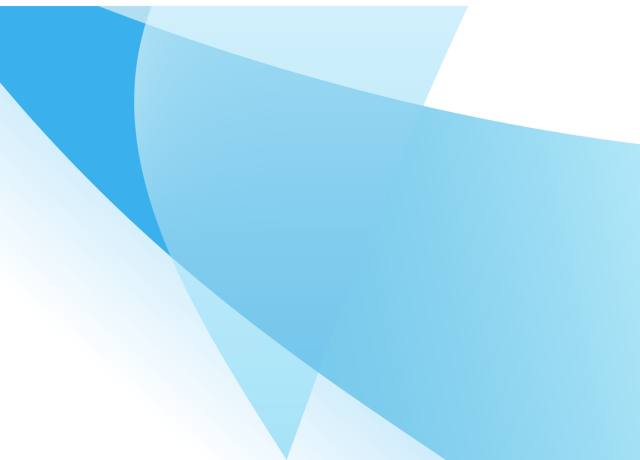
Write a WebGL 1 fragment shader that draws this background.

```glsl
precision highp float;

uniform vec2 u_resolution;

const vec3 WHITE = vec3(1.0);
const vec3 MIST = vec3(0.82, 0.93, 0.985);
const vec3 CORNER_TINT = vec3(0.70, 0.87, 0.955);
const vec3 DEEP_BLUE = vec3(0.227, 0.69, 0.925);
const vec3 BAND_NEAR = vec3(0.47, 0.79, 0.925);
const vec3 BAND_FAR = vec3(0.69, 0.905, 0.97);
const vec3 PETAL_LOW = vec3(0.65, 0.89, 0.97);
const vec3 PETAL_HIGH = vec3(0.82, 0.94, 0.985);
const vec3 OVERLAP_LOW = vec3(0.46, 0.78, 0.925);
const vec3 OVERLAP_HIGH = vec3(0.60, 0.845, 0.95);
const vec3 RIM_GLOW = vec3(0.68, 0.88, 0.96);

// Cubic coefficients, constant term first
const vec4 BAND_TOP = vec4(1.0743, -0.6015, 0.2137, 0.0);
const vec4 BAND_BOTTOM = vec4(0.8207, -1.6583, 1.0258, -0.483);
const vec4 PETAL_LEFT = vec4(0.4479, -0.4594, 0.0028, 0.2494);
const vec4 PETAL_RIGHT = vec4(0.4479, 0.2577, 0.009, 0.0215);
const float TOP_MARGIN = 0.987;

float cubic(vec4 c, float t) {
  return c.x + t * (c.y + t * (c.z + t * c.w));
}

float cubicSlope(vec4 c, float t) {
  return c.y + t * (2.0 * c.z + 3.0 * t * c.w);
}

// Approximate distance from a cubic edge, positive where value exceeds it
float curveDistance(vec4 c, float t, float value, float axisRatio) {
  float slope = cubicSlope(c, t) * axisRatio;
  return (value - cubic(c, t)) / sqrt(1.0 + slope * slope);
}

float coverage(float dist, float pixel) {
  return smoothstep(-0.75 * pixel, 0.75 * pixel, dist);
}

float ramp(float start, float end, float value) {
  return clamp((value - start) / (end - start), 0.0, 1.0);
}

vec3 mistColor(vec2 uv) {
  return mix(WHITE, MIST, ramp(0.38, 0.82, 1.21 * uv.x + uv.y));
}

vec3 bandColor(vec2 uv) {
  float t = ramp(0.5, 1.1, uv.x + 0.15 * uv.y);
  return mix(BAND_NEAR, BAND_FAR, pow(t, 1.4));
}

vec3 overlapColor(vec2 uv, float fromLeft) {
  float lift = pow(ramp(0.2, 0.9, uv.y), 1.2);
  float glow = exp(-max(fromLeft, 0.0) / 0.06) * smoothstep(0.45, 0.9, uv.y);
  return mix(mix(OVERLAP_LOW, OVERLAP_HIGH, lift), RIM_GLOW, 0.85 * glow);
}

void main() {
  vec2 uv = gl_FragCoord.xy / u_resolution;
  vec2 pixel = 1.0 / u_resolution;
  float aspect = u_resolution.x / u_resolution.y;

  // Edge masks
  float aboveTop = coverage(curveDistance(BAND_TOP, uv.x, uv.y, 1.0 / aspect), pixel.y);
  float aboveBottom = coverage(curveDistance(BAND_BOTTOM, uv.x, uv.y, 1.0 / aspect), pixel.y);
  float fromLeft = curveDistance(PETAL_LEFT, uv.y, uv.x, aspect);
  float rightOfLeft = coverage(fromLeft, pixel.x);
  float rightOfRight = coverage(curveDistance(PETAL_RIGHT, uv.y, uv.x, aspect), pixel.x);

  // Left, petal and right colours within each layer
  vec3 petal = mix(PETAL_LOW, PETAL_HIGH, uv.y);
  vec3 mist = mistColor(uv);
  vec3 below = mix(mix(mist, petal, rightOfLeft), mist, rightOfRight);
  vec3 band = mix(DEEP_BLUE, overlapColor(uv, fromLeft), rightOfLeft);
  band = mix(band, bandColor(uv), rightOfRight);
  vec3 above = mix(mix(CORNER_TINT, petal, rightOfLeft), WHITE, rightOfRight);

  // Stack the layers under the white top margin
  vec3 color = mix(below, band, aboveBottom);
  color = mix(color, above, aboveTop);
  color = mix(color, WHITE, coverage(uv.y - TOP_MARGIN, pixel.y));
  gl_FragColor = vec4(color, 1.0);
}
```
